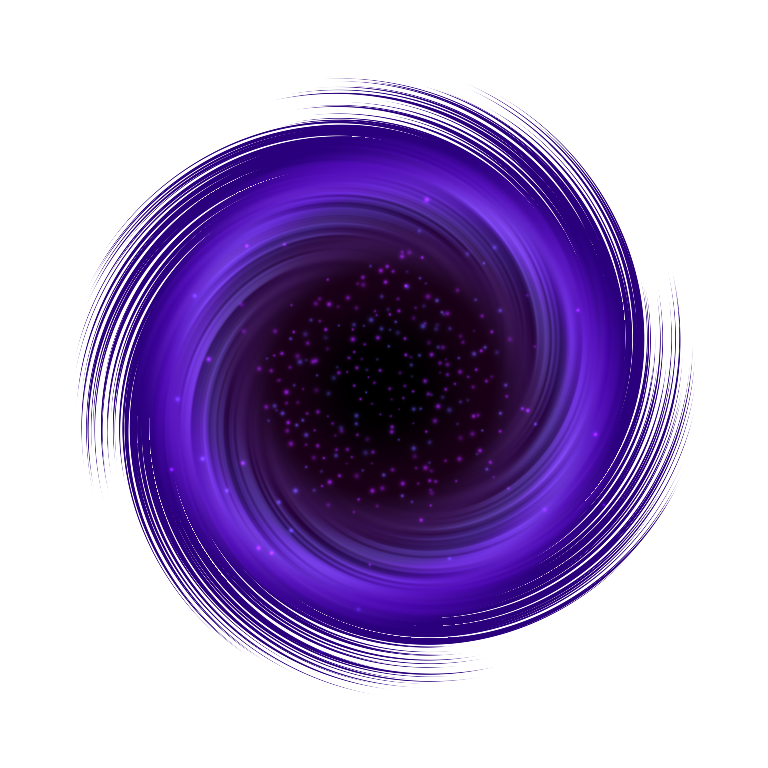
This background is drawn by a three.js fragment shader. Its source:

```glsl
// A violet vortex on white: tapered spiral strands around a glowing ring and a dark core.
// Strands are cells of a spiral coordinate, each with its own tip; colours follow the radius,
// streaked along the spiral, and a jittered cell grid scatters the sparks.
#define PITCH 0.06          // radius gained per radian along a strand
#define TIP_RADIUS 0.407    // farthest reach of the strands
#define LOBE_DEPTH 0.045    // how far the tips retreat at the end of a lobe
#define LOBES 4.0
#define RING_RADIUS 0.257
#define SPARK_CELLS 66.0
#define EDGE 0.0012         // softness of the strand edges

varying vec2 vUv;

const float TAU = 6.2831853;
const vec3 WHITE = vec3(1.0);
const vec3 BLACK = vec3(0.0);
const vec3 MAROON = vec3(0.095, 0.0, 0.085);
const vec3 PLUM = vec3(0.22, 0.08, 0.32);
const vec3 SLATE = vec3(0.26, 0.15, 0.49);
const vec3 VIOLET = vec3(0.34, 0.06, 0.74);
const vec3 GLOW = vec3(0.46, 0.25, 0.88);
const vec3 INDIGO = vec3(0.165, 0.0, 0.49);

float hash(vec2 p) {
  vec3 q = fract(vec3(p.xyx) * vec3(0.1031, 0.1030, 0.0973));
  q += dot(q, q.yzx + 33.33);
  return fract((q.x + q.y) * q.z);
}

// Smooth noise across the spiral, seamless after one turn of `count` cells.
float streak(float turn, float count, float seed) {
  float x = turn * count;
  float cell = floor(x);
  float a = hash(vec2(mod(cell, count), seed));
  float b = hash(vec2(mod(cell + 1.0, count), seed));
  return mix(a, b, smoothstep(0.0, 1.0, x - cell));
}

// Coverage of one layer of strands that narrow from a solid base to a tip.
float strands(float turn, float r, float count, float seed) {
  float x = turn * count;
  float cell = floor(x);
  float id = mod(cell, count);
  float lobe = fract(((cell + 0.5) / count * TAU + 4.03) / TAU * LOBES);
  float tip = TIP_RADIUS - LOBE_DEPTH * smoothstep(0.45, 1.0, lobe);
  tip -= 0.024 * pow(hash(vec2(id, seed)), 2.0);
  float base = max(tip - 0.065 - 0.04 * hash(vec2(id, seed + 7.0)), 0.298);
  float taper = clamp((r - base) / (tip - base), 0.0, 1.0);
  float halfWidth = 0.5 * (1.0 - pow(taper, 0.85));
  float soft = EDGE * count / (TAU * PITCH);
  float center = 0.5 + 0.4 * (hash(vec2(id, seed + 3.0)) - 0.5) * taper;
  float d = abs(x - cell - center) - halfWidth;
  float cover = 1.0 - smoothstep(-0.5 * soft, 0.5 * soft, d);
  cover *= smoothstep(0.0, 0.12, 1.0 - taper);
  return mix(1.0, cover, smoothstep(0.0, 0.08, taper));
}

// Radial colours of the disk, with streaks shifting and tinting the bands.
vec3 diskColor(float r, float angle, float turn) {
  float fine = streak(turn, 110.0, 11.0) - 0.5;
  float broad = streak(turn, 37.0, 23.0) - 0.5;
  float grain = fine * 0.6 + broad;
  float bands = r + 0.014 * grain * smoothstep(0.13, 0.22, r);
  vec3 c = mix(BLACK, MAROON, smoothstep(0.035, 0.135, r));
  c = mix(c, PLUM, smoothstep(0.135, 0.192, bands));
  c = mix(c, SLATE, smoothstep(0.19, 0.228, bands));
  c = mix(c, VIOLET, smoothstep(0.225, 0.262, bands));
  c = mix(c, INDIGO, smoothstep(0.272, 0.322, bands));

  // Four brighter arcs along the ring.
  float arc = 0.5 + 0.5 * cos(LOBES * (angle - 0.99));
  float ring = exp(-pow((bands - RING_RADIUS) / 0.021, 2.0));
  c = mix(c, GLOW, ring * (0.35 + 0.55 * arc));

  // Blue and dark threads on the inner side of the ring.
  float inner = smoothstep(0.18, 0.215, r) * (1.0 - smoothstep(0.25, 0.285, r));
  c += inner * fine * vec3(0.12, 0.12, 0.22);
  c += 0.09 * broad * smoothstep(0.15, 0.22, r) * (1.0 - smoothstep(0.28, 0.32, r));
  return max(c, 0.0);
}

// Small glowing sparks, dense in the core and rare outside it.
vec3 sparks(vec2 p) {
  vec3 light = vec3(0.0);
  vec2 home = floor(p * SPARK_CELLS);
  for (int j = -1; j <= 1; j++) {
    for (int i = -1; i <= 1; i++) {
      vec2 cell = home + vec2(float(i), float(j));
      vec2 key = cell + 100.0;
      vec2 pos = (cell + vec2(hash(key), hash(key + 41.0))) / SPARK_CELLS;
      float reach = length(pos);
      float density = mix(0.72, 0.06, smoothstep(0.12, 0.19, reach));
      density *= 1.0 - smoothstep(0.26, 0.31, reach);
      float lit = step(hash(key + 83.0), density);
      float size = mix(0.0013, 0.0031, hash(key + 127.0)) * mix(0.65, 1.0, smoothstep(0.03, 0.08, reach));
      float d = length(p - pos) / size;
      vec3 tint = mix(vec3(0.50, 0.10, 0.78), vec3(0.25, 0.22, 0.66), step(0.66, hash(key + 171.0)));
      float power = mix(0.35, 1.0, hash(key + 211.0));
      light += lit * power * tint * (0.75 * exp(-d * d) + 0.22 * exp(-0.3 * d * d));
    }
  }
  return light;
}

void main() {
  vec2 p = vUv - 0.5;
  float r = length(p);
  float angle = atan(p.y, p.x);
  float turn = (angle - r / PITCH) / TAU;
  float cover = max(strands(turn, r, 44.0, 1.0), strands(turn, r, 71.0, 5.0));
  vec3 disk = diskColor(r, angle, turn) + sparks(p);
  gl_FragColor = vec4(mix(WHITE, disk, cover), 1.0);
}
```
